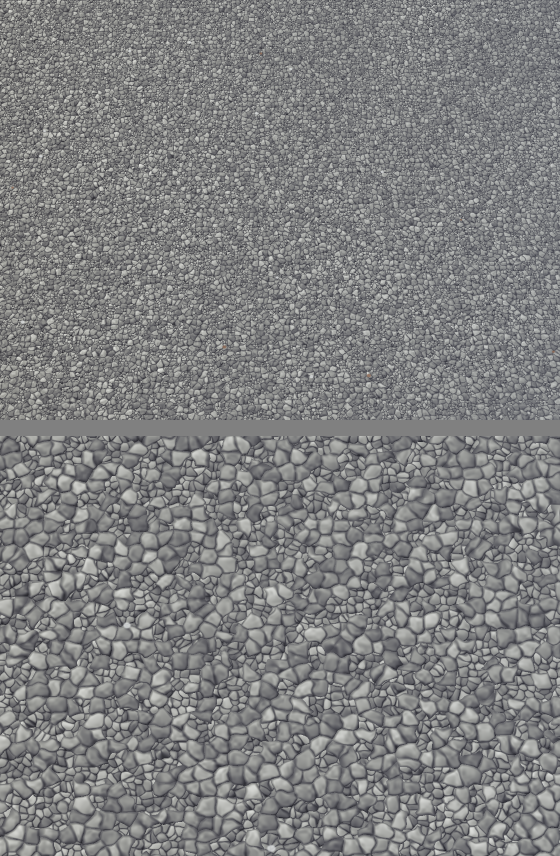
Top, the full canvas; bottom, a detail of the centre.
This texture is drawn by a Shadertoy shader. Its source:

```glsl
// Worn asphalt in sunlight: tightly packed grey stones with dark gaps and finer grit.
// Two jittered cell layers give stones and grit; each cell is lit as a small dome.
// A gentle perspective shrinks the stones upward; sparse pale and rusty flecks lie on top.

#define STONES_NEAR 75.0    // stones per canvas height at the bottom
#define STONES_GAIN 32.0    // extra stones per height at the top
#define GRIT_SHARE 0.38     // share of cells filled with fine grit
#define GRIT_SCALE 1.9      // grit fineness relative to stones
#define BASE_GREY 0.508
#define GAP_DEPTH 0.24      // darkness of the gaps
#define TONE_SPREAD 0.23    // tone variation between stones
#define LIGHT_GAIN 0.17     // slope shading strength
#define GRAIN_GAIN 0.16     // fine surface roughness
#define FLECK_GRID 14.0     // fleck cells per canvas height
#define FLECK_SHARE 0.07

const vec2 LIGHT_DIR = vec2(-0.5, 0.866);

float hash(vec2 p) {
    return fract(sin(dot(p, vec2(127.1, 311.7))) * 43758.5453);
}

vec2 hash2(vec2 p) {
    return vec2(hash(p), hash(p + 57.3));
}

float valueNoise(vec2 p) {
    vec2 i = floor(p), f = fract(p);
    f = f * f * (3.0 - 2.0 * f);
    return mix(mix(hash(i), hash(i + vec2(1, 0)), f.x),
               mix(hash(i + vec2(0, 1)), hash(i + vec2(1, 1)), f.x), f.y);
}

// x: distance gap to the next stone, y: height along the light, z: random id
vec3 stoneCell(vec2 p) {
    vec2 base = floor(p), nearestOffset = vec2(0), nearestCell = base;
    float nearest = 9.0, second = 9.0;
    for (int y = -1; y <= 1; y++)
    for (int x = -1; x <= 1; x++) {
        vec2 cell = base + vec2(x, y);
        vec2 offset = p - cell - 0.08 - 0.84 * hash2(cell);
        float d = length(offset);
        if (d < nearest) {
            second = nearest;
            nearest = d;
            nearestOffset = offset;
            nearestCell = cell;
        } else {
            second = min(second, d);
        }
    }
    return vec3(second - nearest, dot(nearestOffset, LIGHT_DIR), hash(nearestCell + 19.7));
}

float stoneShade(vec3 cell, float tone) {
    float body = smoothstep(0.0, 0.34, cell.x);
    return GAP_DEPTH * (body - 0.66) + TONE_SPREAD * (tone - 0.5) * body
         + LIGHT_GAIN * cell.y;
}

vec3 asphalt(vec2 uv, float aspect) {
    // Perspective: cell density grows with height
    float density = STONES_NEAR + STONES_GAIN * uv.y;
    vec2 p = vec2((uv.x - 0.5 * aspect) * density * 0.92,
                  uv.y * (STONES_NEAR + 0.5 * STONES_GAIN * uv.y));
    p += 0.35 * vec2(valueNoise(p * 1.7), valueNoise(p * 1.7 + 31.0));

    // Stones, some replaced by finer grit
    vec3 stone = stoneCell(p);
    float shade = stoneShade(stone, fract(stone.z * 7.31));
    if (stone.z < GRIT_SHARE) {
        vec3 grit = stoneCell(p * GRIT_SCALE + 40.0);
        shade = stoneShade(grit, grit.z) * 1.1 - 0.02;
    }
    shade += GRAIN_GAIN * (valueNoise(p * 3.6) - 0.5);

    // Smoother paving on the right, faint large mottling
    float across = uv.x / aspect;
    float patches = valueNoise(uv * 5.0) + 0.6 * valueNoise(uv * 13.0 + 8.0) - 0.8;
    shade *= mix(1.1, 0.85, across) + 0.15 * patches;
    float grey = BASE_GREY + shade + 0.02 * patches;

    // Bluish shadows, faintly yellow lights, warmer on the left
    vec3 tint = mix(vec3(-0.004, -0.004, 0.022), vec3(0.0, 0.005, -0.009),
                    smoothstep(0.28, 0.66, grey));
    vec3 colour = vec3(grey) + tint + (0.5 - across) * vec3(0.012, 0.003, -0.016);

    // Sparse flecks of pale stone and rust
    vec2 g = uv * FLECK_GRID, cell = floor(g);
    vec2 offset = fract(g) - 0.2 - 0.6 * hash2(cell + 3.1);
    float kind = hash(cell + 71.9);
    float size = mix(0.03, 0.065, hash(cell + 11.3));
    float present = step(hash(cell + 5.7), FLECK_SHARE);
    float fleck = present * (1.0 - smoothstep(size * 0.6, size * 1.2, length(offset * vec2(0.8, 1.0))));
    vec3 fleckColour = kind < 0.65 ? vec3(0.86, 0.87, 0.87) : vec3(0.56, 0.42, 0.34);
    return mix(colour, fleckColour, fleck * 0.85);
}

void mainImage(out vec4 fragColor, in vec2 fragCoord) {
    float aspect = iResolution.x / iResolution.y;
    vec3 sum = vec3(0);
    // Four samples per pixel smooth the edges
    for (int i = 0; i < 4; i++) {
        vec2 shift = vec2(i % 2, i / 2) * 0.5 - 0.25;
        sum += asphalt((fragCoord + shift) / iResolution.y, aspect);
    }
    fragColor = vec4(clamp(sum / 4.0, 0.0, 1.0), 1.0);
}
```
